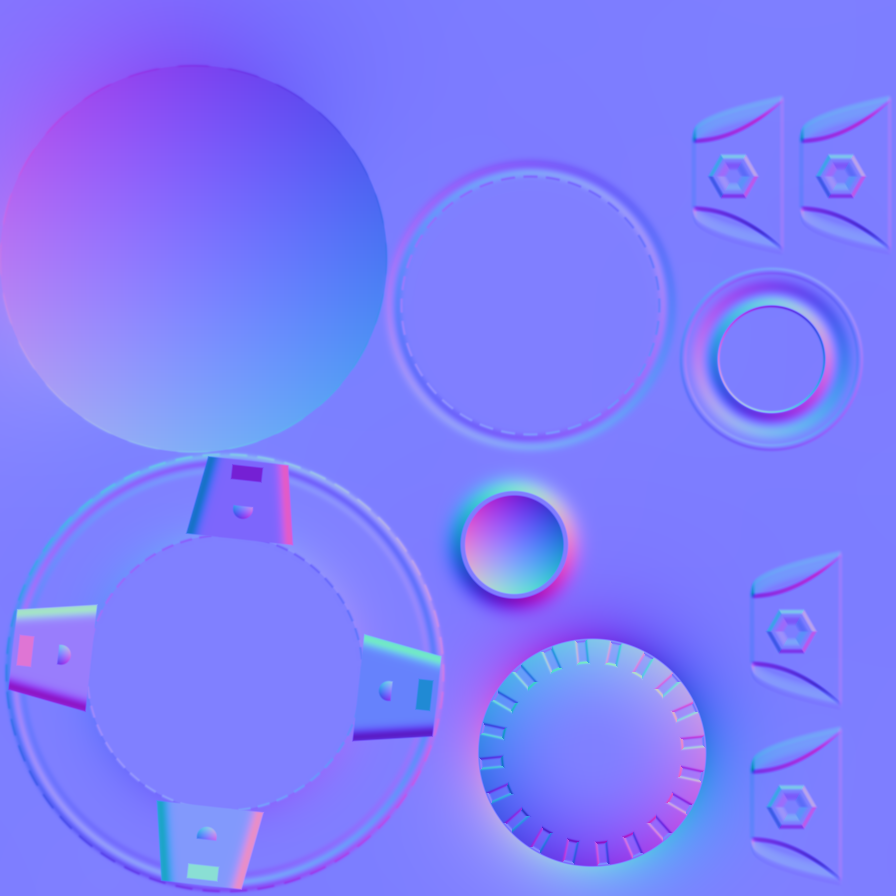
Write a three.js fragment shader that draws this texture map.

```glsl
// Tangent-space normal map of round machine parts: disc, rings, dish, knob, flange and latches.
varying vec2 vUv;

#define EDGE 0.0014
#define DISC_TILT 0.42
#define GROOVE_TILT 0.27
#define DISH_TILT 0.76
#define KNOB_TILT 0.56
#define NOTCH_COUNT 20.0
#define BRACKET_TURN 0.11
#define LATCH_SIZE 0.09
#define LATCH_RELIEF 0.5
#define GRAIN_TILT 0.035
#define TAU 6.2831853

float inside(float d) { return 1.0 - smoothstep(-EDGE, EDGE, d); }
float band(float d, float w) { return exp(-d * d / (w * w)); }
vec2 outward(vec2 q) { return q / max(length(q), 0.0001); }
float box(vec2 q, vec2 halfSize) {
  vec2 d = abs(q) - halfSize;
  return max(d.x, d.y);
}

// Gradient noise
vec2 hashGradient(vec2 cell) {
  float a = TAU * fract(sin(dot(cell, vec2(127.1, 311.7))) * 4375.85);
  return vec2(cos(a), sin(a));
}
float gradientNoise(vec2 p) {
  vec2 i = floor(p), f = fract(p), s = f * f * (3.0 - 2.0 * f);
  vec2 e = vec2(1.0, 0.0);
  float low = mix(dot(hashGradient(i), f), dot(hashGradient(i + e), f - e), s.x);
  float high = mix(dot(hashGradient(i + e.yx), f - e.yx), dot(hashGradient(i + 1.0), f - 1.0), s.x);
  return mix(low, high, s.y);
}

// Broken seam line around a circle
float seam(vec2 q, float radius, float count) {
  float phase = abs(fract(atan(q.y, q.x) * count / TAU) - 0.5);
  return band(length(q) - radius, 0.0017) * smoothstep(0.12, 0.25, phase);
}

// Concave disc with a halo leaning to the upper left
vec2 disc(vec2 q, vec2 n) {
  float r = length(q), radius = 0.216;
  vec2 o = outward(q);
  float lean = 0.08 + 0.72 * smoothstep(-0.6, 0.9, dot(o, vec2(-0.707, 0.707)));
  vec2 halo = -o * DISC_TILT * lean * exp(-max(r - radius, 0.0) / 0.11);
  vec2 bowl = -q / radius * DISC_TILT - vec2(0.0, 0.06);
  return mix(n + halo, bowl, inside(r - radius)) - o * 0.12 * seam(q, radius, 24.0);
}

vec2 grooveRing(vec2 q, vec2 n) {
  float r = length(q);
  float slope = band(r - 0.148, 0.005) - band(r - 0.158, 0.006);
  n *= 1.0 - inside(r - 0.16);
  return n + outward(q) * (GROOVE_TILT * slope - 0.3 * seam(q, 0.144, 36.0));
}

vec2 socket(vec2 q, vec2 n) {
  float r = length(q);
  float slope = 0.62 * band(r - 0.063, 0.010) - 0.45 * band(r - 0.081, 0.010);
  slope += 0.25 * band(r - 0.101, 0.002) - 0.2 * band(r - 0.096, 0.002);
  slope *= 1.0 - inside(r - 0.060);
  return n + outward(q) * (slope - 0.6 * band(r - 0.059, 0.0015));
}

vec2 dish(vec2 q, vec2 n) {
  float r = length(q);
  n += outward(q) * DISH_TILT * band(max(r - 0.06, 0.0), 0.0165);
  n = mix(n, vec2(0.0, -0.03), inside(r - 0.06));
  return mix(n, -q / 0.055 * DISH_TILT, inside(r - 0.055));
}

// Domed knob with notches repeated around its rim
vec2 knob(vec2 q, vec2 n) {
  float r = length(q), radius = 0.127, pitch = TAU / NOTCH_COUNT;
  vec2 o = outward(q), side = vec2(-o.y, o.x);
  float turn = fract((atan(q.y, q.x) - 0.1) / pitch + 0.5) - 0.5;
  vec2 local = vec2(turn * pitch * r, r - 0.113), size = vec2(0.0055, 0.012);
  float d = box(local, size);
  vec2 gap = abs(local) - size;
  vec2 wall = gap.x > gap.y ? side * sign(local.x) : o * sign(local.y);
  vec2 dome = o * KNOB_TILT * pow(r / radius, 2.0);
  dome = mix(dome, dome * 0.65, inside(d)) - wall * 0.55 * band(d, 0.0016);
  n -= o * KNOB_TILT * exp(-max(r - radius, 0.0) / 0.032);
  return mix(n, dome, inside(r - radius));
}

// Flange with four brackets, folded into one quarter
vec2 flange(vec2 q, vec2 n) {
  float r = length(q);
  vec2 o = outward(q);
  n *= 1.0 - inside(r - 0.244);
  float slope = 0.2 * exp(-max(r - 0.154, 0.0) / 0.022) * (1.0 - inside(r - 0.154));
  slope += 0.35 * band(r - 0.242, 0.0035) - 0.25 * band(r - 0.234, 0.0035) + 0.16 * band(r - 0.226, 0.004);
  n += o * (slope - 0.3 * seam(q, 0.154, 44.0) + 0.25 * seam(q, 0.244, 50.0));
  float quarter = floor((atan(q.y, q.x) + BRACKET_TURN) / (TAU / 4.0) + 0.5);
  float a = quarter * TAU / 4.0 - BRACKET_TURN;
  vec2 axis = vec2(cos(a), sin(a)), side = vec2(-axis.y, axis.x);
  vec2 local = vec2(dot(q, side), dot(q, axis));
  float flank = abs(local.x) - mix(0.060, 0.045, (local.y - 0.15) / 0.088);
  float body = max(flank, abs(local.y - 0.194) - 0.044);
  vec2 face = -axis * 0.2 + side * sign(local.x) * 0.8 * band(flank + 0.004, 0.009);
  vec2 stud = local - vec2(0.0, 0.184);
  face = mix(face, (side * stud.x + axis * stud.y) * 55.0, inside(max(length(stud) - 0.011, stud.y - 0.003)));
  face = mix(face, -axis * 0.75, inside(box(local - vec2(0.0, 0.224), vec2(0.017, 0.008))));
  return mix(n, face, inside(body));
}

// Latch relief: two curved wings and a hollow hexagon
float latchHeight(vec2 q) {
  float t = clamp((q.x + 0.55) / 1.1, 0.0, 1.0), y = abs(q.y);
  float outer = 0.5 + 0.45 * sqrt(t), inner = 0.42 + 0.5 * t * t;
  float wing = smoothstep(inner - 0.04, inner + 0.04, y) * (1.0 - smoothstep(outer - 0.2, outer + 0.04, y));
  float panel = smoothstep(-0.58, -0.5, q.x) * (1.0 - smoothstep(0.52, 0.59, q.x));
  float plate = 1.0 - smoothstep(outer - 0.05, outer + 0.05, y);
  vec2 h = abs(q + vec2(0.05, 0.02));
  float hex = max(h.x * 0.866 + h.y * 0.5, h.y);
  float nut = 1.0 - smoothstep(0.21, 0.28, hex) - 0.9 * (1.0 - smoothstep(0.07, 0.19, hex));
  return panel * (0.07 * wing * sign(q.y) + 0.02 * plate) + 0.055 * nut;
}
vec2 latch(vec2 q) {
  vec2 e = vec2(0.015, 0.0);
  vec2 rise = vec2(latchHeight(q + e) - latchHeight(q - e), latchHeight(q + e.yx) - latchHeight(q - e.yx));
  return -LATCH_RELIEF * rise / (2.0 * e.x);
}

void main() {
  vec2 p = vUv;
  vec2 n = GRAIN_TILT * vec2(gradientNoise(p * 4.0), gradientNoise(p * 4.0 + 17.0)) - 0.015;
  n = disc(p - vec2(0.216, 0.711), n);
  n = grooveRing(p - vec2(0.592, 0.659), n);
  n = socket(p - vec2(0.861, 0.599), n);
  n = knob(p - vec2(0.661, 0.160), n);
  n = dish(p - vec2(0.574, 0.392), n);
  n = flange(p - vec2(0.251, 0.249), n);
  for (int i = 0; i < 4; i++) {
    float k = float(i);
    vec2 center = i < 2 ? vec2(0.823 + 0.12 * k, 0.805) : vec2(0.888, 0.297 - 0.196 * (k - 2.0));
    n += latch((p - center) / LATCH_SIZE);
  }
  // Pack the unit normal as a colour
  n *= min(1.0, 0.95 / max(length(n), 0.0001));
  gl_FragColor = vec4(0.5 + 0.5 * vec3(n, sqrt(1.0 - dot(n, n))), 1.0);
}
```
